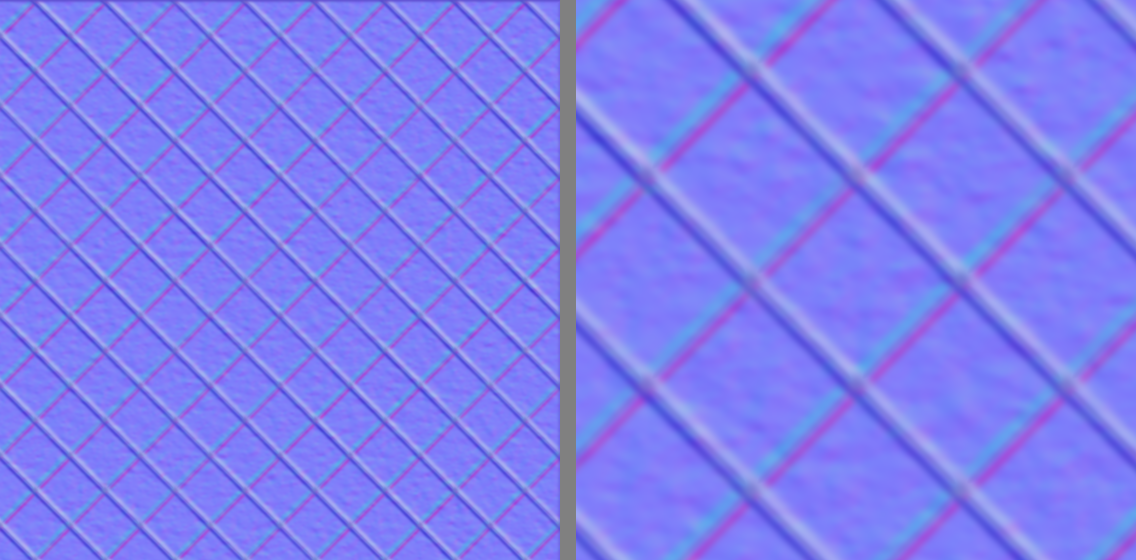
Left: the whole. Right: its middle third, enlarged.
Write a WebGL 1 fragment shader that draws this texture map.

```glsl
precision highp float;
// Tangent-space normal map of a diagonal lattice of raised ridges over grainy ground.
// Each ridge is a pair of soft flank bands tinted by the way they face; the grain
// is the analytic slope of random bumps scattered one per cell.

uniform vec2 u_resolution;

const float REPEATS = 8.0;                    // diamonds across and down
const vec3 FLAT_COLOR    = vec3(0.500, 0.492, 0.980);
const vec3 UP_RIGHT      = vec3(0.650, 0.665, 0.945);
const vec3 DOWN_LEFT     = vec3(0.310, 0.300, 0.850);
const vec3 UP_LEFT       = vec3(0.380, 0.625, 0.930);
const vec3 DOWN_RIGHT    = vec3(0.630, 0.320, 0.845);
const vec3 CREST_COLOR   = vec3(0.450, 0.455, 0.790);
const vec3 BORDER_COLOR  = vec3(0.360, 0.290, 0.800);
const float FLANK_OFFSET = 0.052;             // in diamond periods
const float BROAD_WIDTH  = 0.052;
const float NARROW_WIDTH = 0.038;
const float CREST_WIDTH  = 0.022;
const float BORDER_WIDTH = 0.004;             // in canvas units
const vec2 COARSE_CELLS  = vec2(62.0, 78.0);
const vec2 FINE_CELLS    = vec2(112.0, 134.0);
const float COARSE_GRAIN = 0.20;
const float FINE_GRAIN   = 0.10;
const float BUMP_FALLOFF = 4.0;

vec3 hash3(vec2 cell) {
  vec3 q = vec3(dot(cell, vec2(127.1, 311.7)),
                dot(cell, vec2(269.5, 183.3)),
                dot(cell, vec2(419.2, 371.9)));
  return fract(sin(q) * 43758.5);
}

float band(float x, float center, float width) {
  float t = (x - center) / width;
  return exp(-t * t);
}

// Slope of a field of raised and sunken Gaussian bumps, one per cell.
vec2 bumpSlope(vec2 p) {
  vec2 cell = floor(p);
  vec2 local = p - cell;
  vec2 slope = vec2(0.0);
  for (int j = -1; j <= 1; j++) {
    for (int i = -1; i <= 1; i++) {
      vec2 neighbor = vec2(float(i), float(j));
      vec3 rnd = hash3(cell + neighbor);
      vec2 d = local - neighbor - rnd.xy;
      slope += (rnd.z * 2.0 - 1.0) * d * exp(-BUMP_FALLOFF * dot(d, d));
    }
  }
  return slope;
}

// Slow drift of ridge strength across the surface.
float wear(vec2 uv) {
  return 0.88 + 0.07 * sin(uv.x * 9.0 + 2.0 * sin(uv.y * 7.0))
              + 0.05 * sin(uv.y * 23.0 - uv.x * 17.0);
}

void main() {
  vec2 uv = gl_FragCoord.xy / u_resolution;

  // Signed distance to the nearest falling and rising ridge.
  float falling = fract((uv.x + uv.y) * REPEATS) - 0.5;
  float rising = fract((uv.x - uv.y) * REPEATS) - 0.5;
  float strength = wear(uv);

  // Rising ridges, then the falling ridges that cross over them.
  vec3 color = FLAT_COLOR;
  color = mix(color, UP_LEFT, strength * band(rising, -FLANK_OFFSET, BROAD_WIDTH));
  color = mix(color, DOWN_RIGHT, strength * band(rising, FLANK_OFFSET, NARROW_WIDTH));
  color = mix(color, UP_RIGHT, strength * band(falling, FLANK_OFFSET, BROAD_WIDTH));
  color = mix(color, DOWN_LEFT, strength * band(falling, -FLANK_OFFSET, NARROW_WIDTH));

  // Dull crests, strongest where two ridges meet.
  float crestFalling = band(falling, 0.0, CREST_WIDTH);
  float crestRising = band(rising, 0.0, CREST_WIDTH);
  float crossing = band(length(vec2(falling, rising)), 0.0, 0.065);
  float crest = max(0.4 * crestFalling, 0.3 * crestRising);
  color = mix(color, CREST_COLOR, max(crest, 0.7 * crossing));

  // Grain tilts red and green, and dims blue on steep spots.
  vec2 grain = COARSE_GRAIN * bumpSlope(uv * COARSE_CELLS)
             + FINE_GRAIN * bumpSlope(uv * FINE_CELLS + 37.0);
  grain *= vec2(0.85, 1.1);
  color += vec3(grain, -3.0 * dot(grain, grain));

  // Thin dark rim along the top, fainter on the right.
  float rim = max(band(uv.y, 1.0, BORDER_WIDTH),
                  0.5 * band(uv.x, 1.0, BORDER_WIDTH));
  color = mix(color, BORDER_COLOR, 0.8 * rim);

  gl_FragColor = vec4(clamp(color, 0.0, 1.0), 1.0);
}
```
